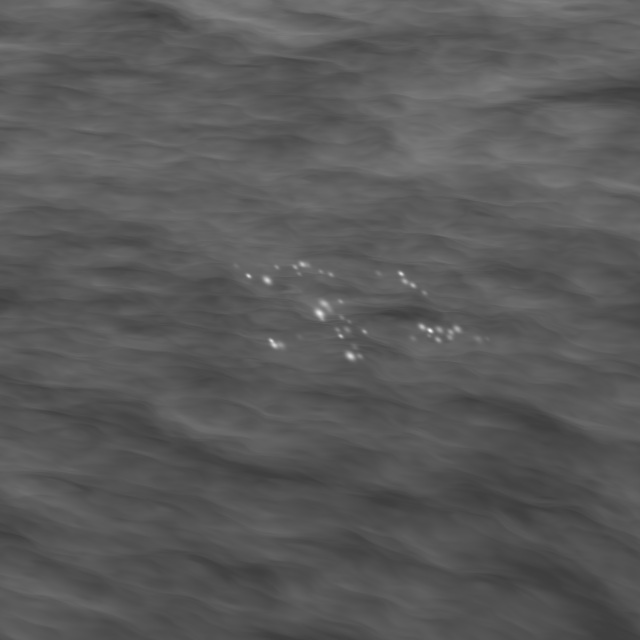
Give the GLSL for this texture, as a WebGL 2 fragment shader.

```glsl
#version 300 es
precision highp float;
// Grey open water with slanting swell, fine ripples and a loose patch of sun glints.

uniform vec2 u_resolution;
out vec4 fragColor;

const int CLUSTERS = 6;
// Glint clusters: centre xy, radius zw
const vec4 CLUSTER[CLUSTERS] = vec4[](
    vec4(0.535, 0.480, 0.046, 0.046), vec4(0.390, 0.575, 0.050, 0.016),
    vec4(0.695, 0.478, 0.050, 0.014), vec4(0.435, 0.460, 0.022, 0.022),
    vec4(0.630, 0.560, 0.040, 0.016), vec4(0.490, 0.575, 0.040, 0.018));

vec3 hash3(vec2 p) {
    vec3 q = fract(p.xyx * vec3(0.1031, 0.1030, 0.0973));
    q += dot(q, q.yxz + 33.33);
    return fract((q.xxy + q.yzz) * q.zyx);
}

float cornerSlope(vec2 cell, vec2 corner, vec2 f) {
    return dot(hash3(cell + corner + 200.0).xy * 2.0 - 1.0, f - corner);
}

float gradientNoise(vec2 p) {
    vec2 cell = floor(p), f = p - cell;
    vec2 w = f * f * f * (f * (f * 6.0 - 15.0) + 10.0);
    float low = mix(cornerSlope(cell, vec2(0, 0), f), cornerSlope(cell, vec2(1, 0), f), w.x);
    float high = mix(cornerSlope(cell, vec2(0, 1), f), cornerSlope(cell, vec2(1, 1), f), w.x);
    return mix(low, high, w.y);
}

float fbm(vec2 p, int octaves) {
    float sum = 0.0, gain = 1.0;
    for (int i = 0; i < octaves; i++) {
        sum += gain * gradientNoise(p);
        p = p * 1.93 + vec2(17.3, 9.1);
        gain *= 0.52;
    }
    return sum;
}

// Noise that brightens abruptly upwards, like the lip of a wave
float waves(vec2 p, float steepness, int octaves) {
    float lift = fbm(p, 2);
    return fbm(p + vec2(0.3, 1.0) * steepness * lift, octaves);
}

// Perspective: waves crowd and flatten towards the top
vec2 waterPlane(vec2 uv) {
    float slant = mix(0.30, 0.06, smoothstep(0.0, 0.9, uv.y));
    float depth = uv.y + 0.4 * uv.y * uv.y + slant * (uv.x - 0.5);
    return vec2((uv.x - 0.5) * (1.0 + 0.4 * uv.y), depth);
}

float baseTone(vec2 uv) {
    float tone = mix(0.318, 0.366, smoothstep(0.1, 0.8, uv.y));
    tone += 0.028 * exp(-pow((uv.y - 0.72) / 0.10, 2.0));
    tone -= 0.018 * exp(-pow((uv.y - 0.54) / 0.07, 2.0));
    return tone + 0.06 * smoothstep(0.95, 1.02, uv.y + 0.03 * uv.x);
}

float clusterDensity(vec2 uv) {
    float density = 0.0;
    for (int i = 0; i < CLUSTERS; i++) {
        vec2 d = (uv - CLUSTER[i].xy) / CLUSTER[i].zw;
        density = max(density, exp(-dot(d, d)));
    }
    return density;
}

// Soft specks scattered on a jittered grid, kept where density allows
float glints(vec2 uv, float cellSize) {
    vec2 home = floor(uv / cellSize);
    float light = 0.0;
    for (int y = -1; y <= 1; y++) {
        for (int x = -1; x <= 1; x++) {
            vec2 cell = home + vec2(x, y);
            vec3 place = hash3(cell + 31.0), look = hash3(cell + 77.0);
            vec2 centre = (cell + 0.15 + 0.7 * place.xy) * cellSize;
            float density = clusterDensity(centre);
            float lit = smoothstep(0.0, 0.12, 0.72 * density - place.z);
            vec2 d = (uv - centre) / cellSize;
            d.y += 0.35 * d.x;
            d /= mix(vec2(0.26, 0.20), vec2(0.50, 0.42), look.x * look.x);
            light += lit * mix(0.10, 0.62, look.y * look.y) * exp(-dot(d, d));
        }
    }
    return light;
}

void main() {
    vec2 uv = gl_FragCoord.xy / u_resolution;
    vec2 plane = waterPlane(uv);

    // Wave layers from broad swell to fine ripples
    float swell = waves(plane * vec2(2.6, 7.0) + 3.7, 0.8, 4);
    float chop = waves(plane * vec2(6.5, 21.0) + 11.2, 0.7, 3);
    float ripple = fbm(plane * vec2(19.0, 66.0) + vec2(2.0 * swell, 3.0 * chop), 2);

    // Ripples are crisper around the glinting patch
    vec2 patchOffset = (uv - vec2(0.58, 0.53)) / vec2(0.26, 0.13);
    float ruffled = exp(-dot(patchOffset, patchOffset));

    float tone = baseTone(uv) + 0.155 * swell + 0.085 * chop;
    tone += mix(0.026, 0.060, ruffled) * ripple;
    tone = max(tone, 0.25 + 0.25 * (tone - 0.25));

    // Faint sheen under the bright specks
    tone += 0.035 * clusterDensity(uv) + glints(uv, 0.0145);
    fragColor = vec4(vec3(clamp(tone, 0.0, 1.0)), 1.0);
}
```
